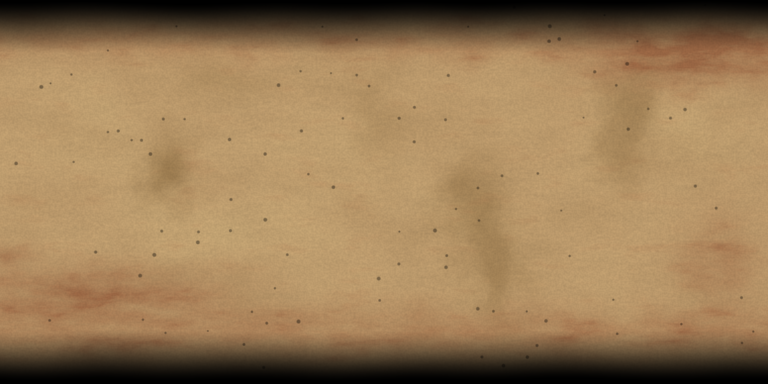
This texture is drawn by a Shadertoy shader. Its source:

```glsl
// Aged parchment with rust stains, brown blotches, fine grain and dark scrolled edges.

const vec3 PAPER = vec3(0.735, 0.602, 0.422);
const vec3 BROWN = vec3(0.50, 0.38, 0.22);
const vec3 RUST  = vec3(0.57, 0.36, 0.235);
const vec3 PALE  = vec3(0.78, 0.665, 0.465);

float hash(vec2 p) {
    vec3 q = fract(vec3(p.xyx) * 0.1031);
    q += dot(q, q.yzx + 33.33);
    return fract((q.x + q.y) * q.z);
}

vec2 gradient(vec2 cell) {
    float angle = 6.2832 * hash(cell);
    return vec2(cos(angle), sin(angle));
}

// Gradient noise, roughly -0.7 to 0.7
float noise(vec2 p) {
    vec2 i = floor(p), f = p - i;
    vec2 u = f * f * f * (f * (f * 6.0 - 15.0) + 10.0);
    vec2 e = vec2(1.0, 0.0);
    float a = dot(gradient(i), f);
    float b = dot(gradient(i + e.xy), f - e.xy);
    float c = dot(gradient(i + e.yx), f - e.yx);
    float d = dot(gradient(i + e.xx), f - e.xx);
    return mix(mix(a, b, u.x), mix(c, d, u.x), u.y);
}

float fbm(vec2 p, int octaves) {
    float sum = 0.0, amplitude = 0.6;
    for (int i = 0; i < octaves; i++) {
        sum += amplitude * noise(p);
        p = mat2(1.6, 1.2, -1.2, 1.6) * p + 7.3;
        amplitude *= 0.55;
    }
    return sum;
}

// Soft elliptical stain
float blot(vec2 p, vec2 centre, vec2 radius) {
    vec2 d = (p - centre) / radius;
    return exp(-dot(d, d));
}

// Sparse round specks, one candidate per cell
float specks(vec2 p, float scale, float density, float pixel) {
    vec2 cell = floor(p * scale);
    vec2 offset = 0.3 + 0.4 * vec2(hash(cell + 17.0), hash(cell + 41.0));
    float radius = mix(0.07, 0.17, hash(cell + 73.0));
    float dist = length(fract(p * scale) - offset);
    float dot_ = 1.0 - smoothstep(radius - pixel * scale, radius + pixel * scale, dist);
    return dot_ * step(hash(cell), density);
}

float brownStains(vec2 p) {
    float s = 0.60 * blot(p, vec2(0.435, 0.55), vec2(0.065, 0.09));
    s += 0.50 * blot(p, vec2(1.235, 0.44), vec2(0.085, 0.13));
    s += 0.38 * blot(p, vec2(1.30, 0.28), vec2(0.055, 0.11));
    s += 0.42 * blot(p, vec2(1.66, 0.75), vec2(0.08, 0.08));
    s += 0.34 * blot(p, vec2(1.60, 0.62), vec2(0.06, 0.11));
    s += 0.22 * blot(p, vec2(0.59, 0.80), vec2(0.09, 0.06));
    s += 0.20 * blot(p, vec2(0.97, 0.70), vec2(0.06, 0.12));
    return s;
}

float rustStains(vec2 p) {
    float s = 0.75 * blot(p, vec2(1.83, 0.85), vec2(0.24, 0.075));
    s += 0.55 * blot(p, vec2(0.22, 0.24), vec2(0.32, 0.065));
    s += 0.40 * blot(p, vec2(0.02, 0.33), vec2(0.06, 0.03));
    s += 0.36 * blot(p, vec2(1.88, 0.32), vec2(0.10, 0.13));
    s += 0.38 * exp(-pow((p.y - 0.135) / 0.06, 2.0));
    s += 0.32 * exp(-pow((p.y - 0.895) / 0.05, 2.0));
    return s;
}

float paleAreas(vec2 p) {
    float s = 0.45 * blot(p, vec2(1.80, 0.63), vec2(0.12, 0.10));
    s += 0.40 * blot(p, vec2(0.55, 0.37), vec2(0.24, 0.10));
    s += 0.30 * blot(p, vec2(0.22, 0.64), vec2(0.20, 0.14));
    s += 0.25 * blot(p, vec2(0.86, 0.54), vec2(0.22, 0.18));
    return s;
}

// Brightness falling to black at the top and bottom
float edgeShade(vec2 p) {
    float wobble = 0.012 * noise(vec2(p.x * 3.0, p.y * 5.0));
    float top = 1.0 - p.y + wobble;
    float bottom = p.y - 0.005 + wobble;
    float ramp = clamp((min(top, bottom) - 0.006) / 0.128, 0.0, 1.0);
    return mix(pow(ramp, 1.15), smoothstep(0.0, 1.0, ramp), 0.4);
}

void mainImage(out vec4 fragColor, in vec2 fragCoord) {
    vec2 p = fragCoord / iResolution.y;
    float pixel = 1.0 / iResolution.y;

    // Ragged stains
    vec2 warp = vec2(fbm(p * 7.0, 4), fbm(p * 7.0 + 31.0, 4));
    vec2 q = p + warp * vec2(0.09, 0.06);
    float cloud = fbm(p * vec2(4.0, 6.0) + 11.0, 5);
    float streak = fbm(p * vec2(7.0, 24.0) + 53.0, 4);
    vec3 color = mix(PAPER, PALE, clamp(paleAreas(q) + cloud * 0.5, 0.0, 1.0));
    color = mix(color, BROWN, clamp(brownStains(q) - cloud * 0.22, 0.0, 0.8));
    float rust = rustStains(q) * (1.0 + 1.3 * streak) + max(streak - 0.16, 0.0) * 0.5;
    color = mix(color, RUST, clamp(rust, 0.0, 0.85));

    // Paper grain, fibres and specks
    float grain = noise(p * 190.0) + 0.7 * noise(p * 95.0 + 9.0);
    float fibre = noise(p * vec2(45.0, 130.0) + 4.0 * warp);
    color *= 1.0 + 0.050 * grain + 0.025 * fibre + 0.05 * streak;
    color *= 1.0 - 0.38 * specks(p, 34.0, 0.045, pixel);

    fragColor = vec4(clamp(color * edgeShade(p), 0.0, 1.0), 1.0);
}
```
